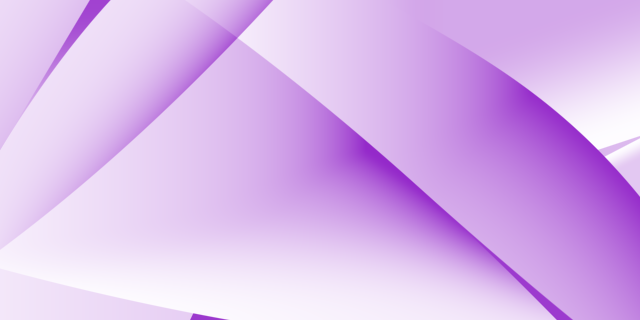
This background is drawn by a Shadertoy shader. Its source:

```glsl
// Overlapping translucent violet sheets with soft shading and crisp curved edges.

// Antialiased coverage of the side where the signed distance is positive.
float cover(float dist) {
    float w = 0.8 / iResolution.y;
    return smoothstep(-w, w, dist);
}

// Signed height above the parabola c.x + c.y*x + c.z*x^2, scaled to distance.
float aboveCurve(vec2 p, vec3 c) {
    float slope = c.y + 2.0 * c.z * p.x;
    return (p.y - c.x - p.x * (c.y + c.z * p.x)) / sqrt(1.0 + slope * slope);
}

// Smooth minimum, used for the soft crease between two shading ramps.
float softMin(float a, float b, float k) {
    float h = max(k - abs(a - b), 0.0) / k;
    return min(a, b) - 0.25 * k * h * h;
}

// Left sheet, darkening towards the rising diagonal.
float leftShade(vec2 p, float rise, float fall) {
    float shade = 0.12 + (0.06 + 0.86 * p.x) * exp(-8.0 * max(rise, 0.0));
    return shade * mix(1.0, 0.78, cover(fall));
}

// Large central sheet: sideways ramp above the crease, fade to white below.
float centreShade(vec2 p, float fall) {
    float across = min(0.06 + 0.28 * p.x + 0.6 * exp(6.0 * (p.x - 1.138)), 1.0);
    float fade = 0.9 * p.y * smoothstep(-0.1, 0.35, p.y) + 0.09 * (p.x - 0.5);
    float fold = 0.6 * exp(-9.0 * max(-fall, 0.0)) * smoothstep(-0.1, 0.3, p.y);
    return max(softMin(across, max(fade, 0.0) + fold, 0.08), 0.0);
}

// Right sheet, darkest under its curved shoulder.
float rightShade(vec2 p, float shoulder) {
    float across = 0.1 + 0.5 * (p.x - 0.8) + 0.45 * exp(6.0 * (p.x - 1.65));
    float fold = 0.22 + 0.78 * exp(-3.3 * max(-shoulder, 0.0));
    return softMin(min(across, 1.0), fold, 0.08);
}

// Upper right sheet, with a thin bright wedge at its lower corner.
float cornerShade(vec2 p) {
    float shade = 0.4 * smoothstep(0.0, 0.45, p.y - 0.59 + 0.35 * (2.0 - p.x));
    float wedge = aboveCurve(p, vec3(-0.085, 0.33, 0.0));
    float streak = aboveCurve(p, vec3(-0.472, 0.52, 0.0));
    shade = mix(shade, 0.32, cover(-wedge));
    return mix(shade, 0.25 * smoothstep(0.0, 0.06, -streak), cover(-streak));
}

void mainImage(out vec4 fragColor, in vec2 fragCoord) {
    vec2 p = fragCoord / iResolution.xy * vec2(2.0, 1.0);

    // Main edges
    float rise = aboveCurve(p, vec3(0.219, 0.744, 0.2));
    float fall = aboveCurve(p - vec2(0.578, 0.0), vec3(1.0, -0.699, -0.139));
    float u = p.x - 1.289;
    float slope = 0.573 + 1.3 * u * u;
    float shoulder = (p.y - 0.948 + u * (0.573 + 0.433 * u * u)) / sqrt(1.0 + slope * slope);

    // Right side and its upper corner
    float shade = rightShade(p, shoulder);
    shade = mix(shade, cornerShade(p), cover(shoulder) * smoothstep(1.2, 1.4, p.x));

    // Dark sliver widening along the falling edge
    float spread = max(p.x - 1.3, 0.0);
    float sliver = fall - 0.15 * spread * spread;
    shade = mix(shade, 0.92, cover(-sliver) * smoothstep(1.3, 1.42, p.x));

    // Central and left sheets
    shade = mix(shade, centreShade(p, fall), cover(-fall));
    shade = mix(shade, leftShade(p, rise, fall), cover(rise));

    // Dark ribbon and pale sheet in the upper left
    float ribbon = aboveCurve(p, vec3(0.531, 1.63, -0.79));
    float pale = aboveCurve(p, vec3(0.531, 1.67, 0.0));
    float leftSide = step(p.x, 0.5);
    shade = mix(shade, 0.28 + 0.6 * smoothstep(0.55, 1.0, p.y), cover(ribbon) * leftSide);
    shade = mix(shade, 0.1 + 0.2 * exp(-5.0 * max(pale, 0.0)), cover(pale) * leftSide);

    // Lower left sheet with a dark tip
    float base = aboveCurve(p, vec3(0.161, -0.27, 0.063));
    float tip = cover(p.x - 0.594 - 0.48 * p.y);
    shade = mix(shade, mix(0.1 + 0.2 * p.x, 0.93, tip), cover(-base) * step(p.x, 1.0));

    vec3 white = vec3(0.995, 0.99, 1.0);
    vec3 violet = vec3(0.58, 0.16, 0.79);
    fragColor = vec4(mix(white, violet, clamp(shade, 0.0, 1.0)), 1.0);
}
```
